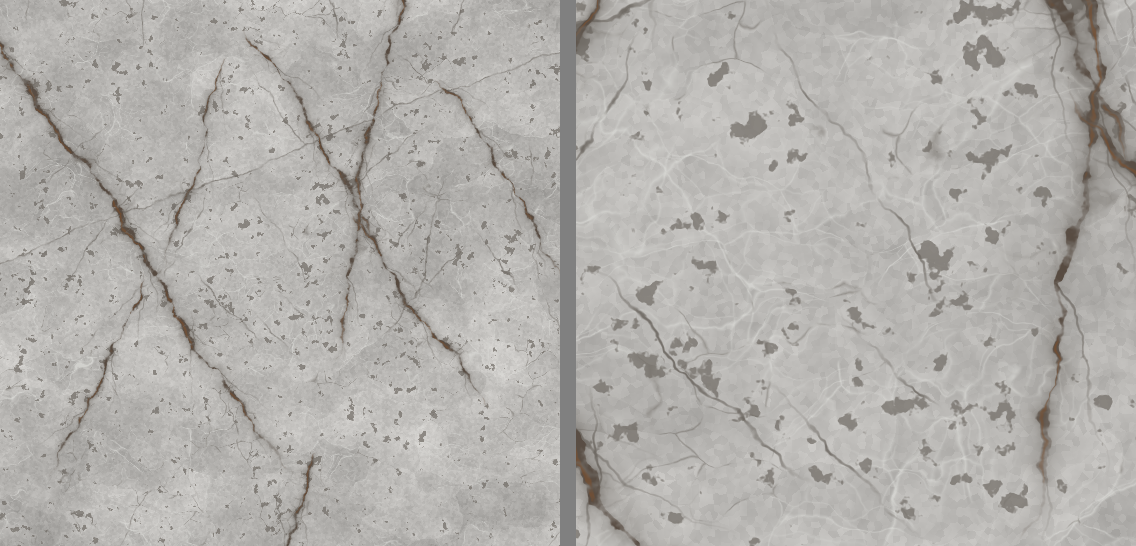
Left, the full canvas; right, a detail of the centre.
Give the GLSL for this texture, as a Shadertoy shader.

```glsl
// Grey marble slab: mottled stone, pale healed seams and rusty brown diagonal veins.

const vec3 STONE = vec3(0.724, 0.717, 0.705);
const vec3 PALE_SEAM = vec3(0.85, 0.85, 0.835);
const vec3 SHADOW = vec3(0.43, 0.41, 0.385);
const vec3 BROWN = vec3(0.33, 0.28, 0.24);
const vec3 RUST = vec3(0.47, 0.30, 0.17);

vec2 hash2(vec2 p) {
    vec3 q = fract(p.xyx * vec3(0.1031, 0.1030, 0.0973));
    q += dot(q, q.yzx + 33.33);
    return fract((q.xx + q.yz) * q.zy);
}

// Layered, rotated sines, roughly -1 to 1
float clouds(vec2 p) {
    float sum = 0.0, amp = 0.5;
    for (int i = 0; i < 6; i++) {
        p = mat2(0.8, -0.6, 0.6, 0.8) * p * 1.6 + vec2(1.7, 4.1);
        vec2 q = p + 1.2 * sin(p.yx * 1.3);
        sum += amp * sin(q.x) * sin(q.y);
        amp *= 0.68;
    }
    return sum;
}

// Cellular noise: x = gap to the cell border, y = random tone of the cell
vec2 cells(vec2 p) {
    vec2 base = floor(p);
    float near = 9.0, second = 9.0, tone = 0.0;
    for (int j = -1; j <= 1; j++)
    for (int i = -1; i <= 1; i++) {
        vec2 id = base + vec2(i, j);
        vec2 h = hash2(id + 50.0);
        float d = length(id + h - p);
        if (d < near) { second = near; near = d; tone = fract(h.x * 7.3 + h.y * 3.1); }
        else second = min(second, d);
    }
    return vec2(second - near, tone);
}

float stroke(float d, float halfWidth, float soft) {
    return 1.0 - smoothstep(halfWidth - soft, halfWidth + soft, abs(d));
}

// Position along (x) and signed distance across (y) a wandering crack
vec2 crack(vec2 p, vec2 start, vec2 dir, float seed, float wander) {
    vec2 q = p - start;
    float t = dot(q, dir);
    float bend = sin(t * 11.0 + seed) + 0.5 * sin(t * 29.0 + seed * 2.3)
               + 0.25 * asin(sin(t * 71.0 + seed * 4.1)) + 0.12 * asin(sin(t * 167.0 + seed));
    return vec2(t, dot(q, vec2(-dir.y, dir.x)) + wander * bend);
}

float ends(float t, float len) {
    return smoothstep(-0.01, 0.05, t) * (1.0 - smoothstep(len * 0.75, len, t));
}

// Smoky halo, side splinters, broken brown body and thin rusty core
vec3 paintVein(vec3 color, vec2 c, float len, float width, float patchy, float fine, float soft) {
    float fade = ends(c.x, len);
    float w = width * (0.3 + 0.7 * fade) * max(0.25, 0.9 + 0.3 * sin(c.x * 47.0) + 0.7 * patchy + 0.9 * fine);
    float halo = exp(-abs(c.y) / (width * 2.3)) * (0.75 + 0.7 * patchy + 0.6 * fine);
    color = mix(color, SHADOW, clamp(halo * fade, 0.0, 0.9));
    float step = c.x / 0.12 + len * 9.0;
    float along = fract(step);
    float side = hash2(vec2(floor(step), 5.0)).x < 0.5 ? -1.0 : 1.0;
    float splinter = stroke(c.y * side - 0.045 * along, 0.0008, soft) * (1.0 - along);
    color = mix(color, SHADOW, 0.8 * fade * splinter);
    color = mix(color, BROWN, clamp(0.75 + fine, 0.3, 0.95) * fade * stroke(c.y, w, soft));
    float rusty = smoothstep(-0.2, 0.5, sin(c.x * 31.0) + patchy + fine);
    return mix(color, RUST, 0.75 * rusty * fade * stroke(c.y + w * 0.3, w * 0.3, soft));
}

void mainImage(out vec4 fragColor, in vec2 fragCoord) {
    vec2 p = fragCoord / iResolution.y;
    float soft = 1.0 / iResolution.y;
    vec2 warp = vec2(clouds(p * 6.0), clouds(p * 6.0 + 9.0));
    vec2 ripple = vec2(clouds(p * 30.0), clouds(p * 30.0 + 5.0));
    vec2 stoneP = p + 0.035 * warp + 0.004 * ripple;
    vec2 rough = p + 0.0045 * ripple;
    float patchy = clouds(p * 14.0 + 3.0);
    float fine = clouds(p * 55.0 + 2.0);

    // Mottled ground with flattened cells and fine grain
    vec2 slabs = cells(stoneP * vec2(8.0, 12.0));
    vec2 chips = cells(stoneP * vec2(17.0, 26.0) + 7.0);
    vec2 crumbs = cells(stoneP * vec2(34.0, 50.0) + 3.0);
    float grain = cells(p * 230.0).y;
    float tone = 0.07 * clouds(stoneP * vec2(3.0, 4.5)) + 0.03 * patchy + 0.03 * fine
               + 0.05 * (slabs.y - 0.5) + 0.04 * (chips.y - 0.5)
               + 0.025 * (crumbs.y - 0.5) + 0.05 * (grain - 0.5);
    vec3 color = STONE + tone;

    // Short pale seams follow parts of the cell borders
    float seamMask = smoothstep(-0.15, 0.4, clouds(p * 10.0 + 21.0) + 0.5 * ripple.x);
    float seams = stroke(slabs.x, 0.01, 0.025) + 0.8 * stroke(chips.x, 0.015, 0.045)
                + 0.5 * stroke(crumbs.x, 0.03, 0.08);
    color = mix(color, PALE_SEAM, clamp(0.75 * seamMask * seams, 0.0, 0.8));

    // Sparse dark flecks and broken dark borders
    float flaw = smoothstep(0.25, 0.6, clouds(p * 9.0 + 40.0) + 0.4 * fine);
    color = mix(color, SHADOW, 0.55 * flaw * stroke(chips.x, 0.02, 0.04));
    color = mix(color, SHADOW, 0.7 * smoothstep(0.55, 0.75, fine + 0.4 * patchy));

    // Thin broken hairline cracks, scattered
    for (int i = 0; i < 40; i++) {
        float k = float(i);
        vec2 h = hash2(vec2(k, 17.0)), g = hash2(vec2(k, 43.0));
        float angle = (i % 2 == 0 ? -1.0 : -2.0) + 0.9 * (g.x - 0.5);
        float len = 0.07 + 0.2 * g.y;
        vec2 c = crack(rough, h * 1.1, vec2(cos(angle), sin(angle)), k * 2.7, 0.007);
        float strength = clamp(0.25 + 0.4 * h.y + 0.7 * patchy + 0.5 * fine, 0.0, 0.9);
        color = mix(color, SHADOW, strength * ends(c.x, len) * stroke(c.y, 0.0008, soft));
    }

    // Long shallow fault with a shaded lower side
    vec2 fault = crack(rough, vec2(-0.05, 0.50), vec2(0.934, 0.357), 2.0, 0.005);
    float below = 1.0 - smoothstep(-0.002, 0.001, fault.y);
    color -= 0.045 * below * exp(min(fault.y, 0.0) * 22.0) * (0.7 + patchy);
    color = mix(color, SHADOW, clamp(0.6 + 0.5 * patchy + 0.4 * fine, 0.0, 0.9) * stroke(fault.y, 0.001, soft));

    // Main veins: one family falls to the right, one steeply to the left
    float nearest = 1.0;
    for (int i = 0; i < 4; i++) {
        float k = float(i);
        vec2 start = vec2(0.48 * sqrt(k) - 0.03, 0.83 + 0.22 * sin(0.7 + 1.9 * k));
        float len = 0.45 + 0.6 * exp(-3.0 * k);
        vec2 right = crack(rough, start, vec2(0.55, -0.835), k * 3.1, 0.009);
        color = paintVein(color, right, len, 0.0019 + 0.0012 * exp(-k), patchy, fine, soft);

        start = vec2(0.74 - 0.16 * k, 0.60 + 0.47 * cos(2.69 * k));
        float reach = 0.42 + 0.37 * exp(-2.0 * k);
        vec2 left = crack(rough, start, normalize(vec2(-0.18 - 0.08 * k, -1.0)), k * 1.9 + 4.0, 0.009);
        color = paintVein(color, left, reach, 0.0014 + 0.0012 * exp(-k), patchy, fine, soft);
        nearest = min(nearest, abs(right.y) + 1.0 - ends(right.x, len));
        nearest = min(nearest, abs(left.y) + 1.0 - ends(left.x, reach));
    }

    // Crushed stone beside the veins
    float crushed = exp(-nearest * 40.0) * smoothstep(0.0, 0.4, patchy);
    color = mix(color, SHADOW, crushed * (0.15 + 0.55 * stroke(crumbs.x, 0.05, 0.08)));

    fragColor = vec4(clamp(color, 0.0, 1.0), 1.0);
}
```
